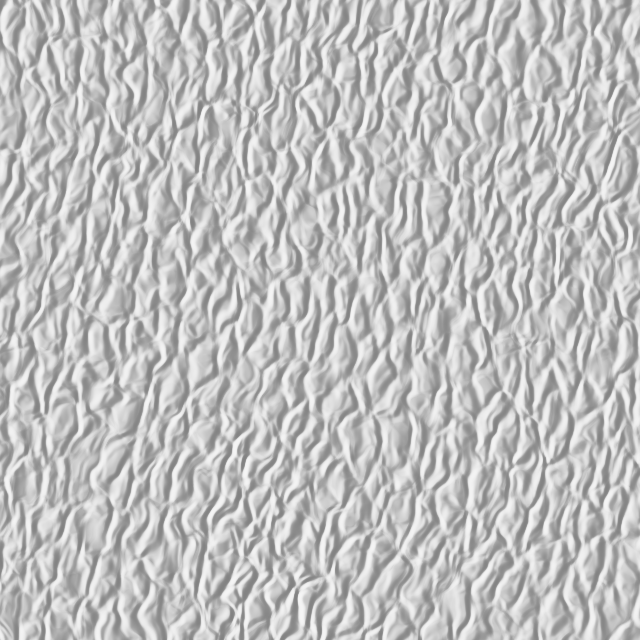
A WebGL 2 fragment shader for this texture:

```glsl
#version 300 es
precision highp float;
// Pale grey embossed leather: long upright pebbles lit from the left.

uniform vec2 u_resolution;
out vec4 fragColor;

const vec2 PEBBLES = vec2(31.0, 14.0);   // coarse grains per canvas
const vec2 WRINKLES = vec2(56.0, 31.0);  // fine grains per canvas
const float LEAN = 0.14;                 // sideways drift of the grain per height
const float BASE_TONE = 0.765;

vec2 hash2(vec2 cell) {
    vec3 q = fract(cell.xyx * vec3(0.1031, 0.1030, 0.0973));
    q += dot(q, q.yzx + 33.33);
    return fract((q.xx + q.yz) * q.zy);
}

// Smooth lattice noise, two independent channels in -1..1
vec2 noise2(vec2 p) {
    vec2 cell = floor(p);
    vec2 f = fract(p);
    f = f * f * (3.0 - 2.0 * f);
    vec2 low = mix(hash2(cell), hash2(cell + vec2(1, 0)), f.x);
    vec2 high = mix(hash2(cell + vec2(0, 1)), hash2(cell + vec2(1, 1)), f.x);
    return mix(low, high, f.y) * 2.0 - 1.0;
}

// Distances to the nearest and second nearest grain centre
vec2 cellDistances(vec2 p) {
    vec2 cell = floor(p);
    vec2 nearest = vec2(8.0);
    for (int j = -1; j <= 1; j++) {
        for (int i = -1; i <= 1; i++) {
            vec2 c = cell + vec2(i, j);
            float d = length(c + 0.05 + 0.9 * hash2(c) - p);
            nearest.y = min(nearest.y, max(nearest.x, d));
            nearest.x = min(nearest.x, d);
        }
    }
    return nearest;
}

// Rounded grain with a groove around it
float grainHeight(vec2 p, float grooveWidth) {
    vec2 d = cellDistances(p);
    return smoothstep(0.0, grooveWidth, d.y - d.x) - 0.55 * d.x * d.x;
}

// Slow bending of the grain direction by layered sines, then a small wobble
vec2 bend(vec2 uv) {
    float drift = 0.014 * sin(6.1 * uv.y + 4.0 * uv.x)
                + 0.007 * sin(13.7 * uv.y - 9.0 * uv.x + 1.3);
    vec2 wobble = noise2(uv * vec2(36.0, 27.0)) * vec2(0.009, 0.014)
                + noise2(uv * vec2(83.0, 61.0) + 17.0) * vec2(0.003, 0.004);
    return uv + vec2(drift - LEAN * uv.y, 0.0) + wobble;
}

float relief(vec2 uv, float roughness) {
    vec2 p = bend(uv) + 3.0;
    float coarse = grainHeight(p * PEBBLES, 0.55);
    float fine = grainHeight(p * WRINKLES + 41.0, 0.7);
    return coarse + roughness * fine;
}

// Fine wrinkles gather in soft patches and in a band low on the canvas
float roughnessAt(vec2 uv) {
    float patches = 0.5 + 0.5 * noise2(uv * 5.0 + 9.0).x;
    float band = exp(-pow((uv.x - 0.41) / 0.09, 2.0)) * smoothstep(0.45, 0.1, uv.y);
    return 0.22 + 0.26 * patches + 0.35 * band;
}

// Compress the slope into a grey with soft limits
float shade(float slope) {
    float s = slope * 1.9;
    float range = s < 0.0 ? 0.27 : 0.205;
    return BASE_TONE + range * s / sqrt(1.0 + s * s);
}

void main() {
    vec2 uv = gl_FragCoord.xy / u_resolution.y;
    float reach = max(0.0031, 0.75 / u_resolution.y);
    vec2 light = reach * normalize(vec2(-1.0, 0.22));
    float roughness = roughnessAt(uv);
    float slope = relief(uv - light, roughness) - relief(uv + light, roughness);
    fragColor = vec4(vec3(shade(slope)), 1.0);
}
```
